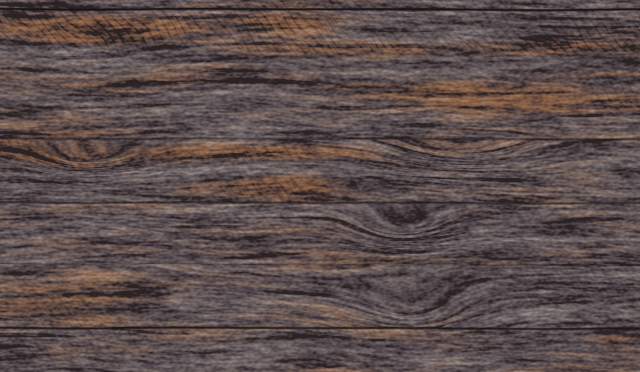
Write a Shadertoy shader that draws this texture.

```glsl
// Weathered horizontal planks with streaky grain, bent rings, saw marks and warm worn patches.

// Seam heights, and how dark each seam is
const int SEAM_COUNT = 5;
const float SEAM_Y[5] = float[5](0.975, 0.627, 0.455, 0.290, 0.118);
const float SEAM_DEPTH[5] = float[5](1.0, 0.5, 0.6, 0.22, 0.85);
const float SEAM_HALF_WIDTH = 0.0028;

// Ellipses: centre.xy, radii.zw in units of canvas height
const vec4 KNOTS[4] = vec4[4](
    vec4(0.24, 0.575, 0.15, 0.050), vec4(1.24, 0.610, 0.20, 0.070),
    vec4(1.10, 0.150, 0.17, 0.085), vec4(1.08, 0.390, 0.13, 0.060));
const vec4 WARM[7] = vec4[7](
    vec4(0.79, 0.940, 0.13, 0.032), vec4(1.38, 0.868, 0.42, 0.026),
    vec4(0.26, 0.915, 0.36, 0.035), vec4(1.35, 0.745, 0.36, 0.035),
    vec4(0.76, 0.495, 0.15, 0.035), vec4(0.60, 0.590, 0.45, 0.025),
    vec4(1.66, 0.085, 0.10, 0.030));
const vec4 COOL[4] = vec4[4](
    vec4(1.33, 0.940, 0.42, 0.035), vec4(1.25, 0.370, 0.26, 0.070),
    vec4(1.50, 0.190, 0.30, 0.070), vec4(0.15, 0.500, 0.25, 0.035));

const vec3 DARK = vec3(0.17, 0.135, 0.14);
const vec3 SLATE = vec3(0.31, 0.27, 0.29);
const vec3 GREY = vec3(0.43, 0.385, 0.385);
const vec3 PALE = vec3(0.56, 0.52, 0.53);
const vec3 BROWN = vec3(0.40, 0.28, 0.225);
const vec3 OCHRE = vec3(0.57, 0.38, 0.25);
const vec3 TAN = vec3(0.63, 0.50, 0.42);

const float KNOT_BEND = 0.065;
const float RING_FREQ = 330.0;
const float SAW_PERIOD = 0.027;
const float SAW_SLANT = 0.85;

vec2 gradientAt(vec2 cell) {
    vec3 h = fract(vec3(cell.xyx) * vec3(0.1031, 0.1030, 0.0973));
    h += dot(h, h.yzx + 33.33);
    float angle = 6.2832 * fract((h.x + h.y) * h.z);
    return vec2(cos(angle), sin(angle));
}

float gradientNoise(vec2 p) {
    vec2 i = floor(p), f = p - i;
    vec2 u = f * f * f * (f * (f * 6.0 - 15.0) + 10.0);
    vec2 e = vec2(1.0, 0.0);
    float low = mix(dot(gradientAt(i), f), dot(gradientAt(i + e), f - e), u.x);
    float high = mix(dot(gradientAt(i + e.yx), f - e.yx),
                     dot(gradientAt(i + e.xx), f - e.xx), u.x);
    return 1.5 * mix(low, high, u.y);
}

float blob(vec2 p, vec4 ellipse) {
    vec2 d = (p - ellipse.xy) / ellipse.zw;
    return exp(-dot(d, d));
}

float plankIndex(float y) {
    float index = 0.0;
    for (int i = 0; i < SEAM_COUNT; i++) index += step(y, SEAM_Y[i]);
    return index;
}

vec3 ramp(float t, vec3 a, vec3 b, vec3 c, vec3 d) {
    vec3 colour = mix(a, b, smoothstep(0.0, 0.36, t));
    colour = mix(colour, c, smoothstep(0.3, 0.66, t));
    return mix(colour, d, smoothstep(0.6, 1.0, t));
}

void mainImage(out vec4 fragColor, in vec2 fragCoord) {
    vec2 p = fragCoord / iResolution.y;
    float pixel = 1.0 / iResolution.y;
    float wobble = 0.0025 * gradientNoise(vec2(p.x * 3.0, 4.5));
    float plank = plankIndex(p.y + wobble);
    vec2 shift = vec2(17.3, 9.7) * plank;

    // Grain height, bent by slow waves and by the knots of this plank
    float grainY = p.y + 0.022 * gradientNoise(p * vec2(1.6, 4.0) + shift);
    float knot = 0.0;
    for (int i = 0; i < 4; i++) {
        float own = 1.0 - step(0.5, abs(plankIndex(KNOTS[i].y) - plank));
        knot += own * blob(p, KNOTS[i]);
    }
    grainY += KNOT_BEND * knot;

    // Streaks from broad to fine
    float broad = gradientNoise(vec2(p.x * 1.3, grainY * 24.0) + shift);
    float streak = gradientNoise(vec2(p.x * 5.0, grainY * 68.0) + shift);
    float fibre = gradientNoise(vec2(p.x * 24.0 + p.y * 20.0, grainY * 125.0) + shift);
    float grit = gradientNoise(vec2(p.x * 75.0 + p.y * 40.0, p.y * 140.0 - p.x * 25.0));
    float tone = 0.49 + 0.22 * broad + 0.30 * streak + 0.30 * fibre + 0.20 * grit;

    // Dark bent rings and short cracks
    float ring = sin(grainY * RING_FREQ + 2.5 * gradientNoise(p * vec2(5.0, 9.0)));
    tone -= 0.20 * smoothstep(0.15, 0.8, knot) * smoothstep(-0.1, 0.9, ring);
    float crack = gradientNoise(vec2(p.x * 3.5, grainY * 55.0) + shift + 41.0);
    tone -= 0.30 * smoothstep(0.22, 0.55, crack);

    // Warm and cool patches with ragged edges
    float warmth = 0.20 + 0.50 * gradientNoise(vec2(p.x * 1.8, grainY * 15.0) + shift + 7.0);
    warmth += 0.35 * streak;
    for (int i = 0; i < 7; i++) warmth += 0.75 * blob(p, WARM[i]);
    float chill = 0.0;
    for (int i = 0; i < 4; i++) chill += blob(p, COOL[i]);
    float bandY = mix(0.868, 0.828, smoothstep(0.0, 1.0, p.x));
    chill += exp(-pow((p.y - bandY) / 0.013, 2.0));
    warmth = smoothstep(0.05, 0.95, warmth - 0.65 * chill);
    tone -= 0.09 * min(chill, 1.0);

    // Slanted saw marks, strongest in the upper board
    float sawPhase = (p.x + SAW_SLANT * p.y) / SAW_PERIOD + 0.9 * gradientNoise(p * 9.0);
    float saw = smoothstep(0.45, 1.0, sin(6.2832 * sawPhase));
    float sawArea = smoothstep(0.83, 0.88, p.y) * step(plank, 1.5);
    sawArea += 0.6 * smoothstep(0.1, 0.45, gradientNoise(p * vec2(2.2, 6.0) + 23.0));
    tone -= 0.20 * saw * min(sawArea, 1.0) * (0.4 + 0.6 * warmth);

    vec3 colour = mix(ramp(tone, DARK, SLATE, GREY, PALE),
                      ramp(tone, DARK, BROWN, OCHRE, TAN), 0.85 * warmth);

    // Seams between planks, with a faint lit lip below
    for (int i = 0; i < SEAM_COUNT; i++) {
        float d = p.y + wobble - SEAM_Y[i];
        float line = 1.0 - smoothstep(0.0, SEAM_HALF_WIDTH + pixel, abs(d));
        float lip = exp(-pow((d + 0.009) / 0.004, 2.0));
        colour *= 1.0 + 0.10 * lip * SEAM_DEPTH[i];
        colour = mix(colour, 0.55 * DARK, line * SEAM_DEPTH[i]);
    }
    fragColor = vec4(clamp(colour, 0.0, 1.0), 1.0);
}
```
